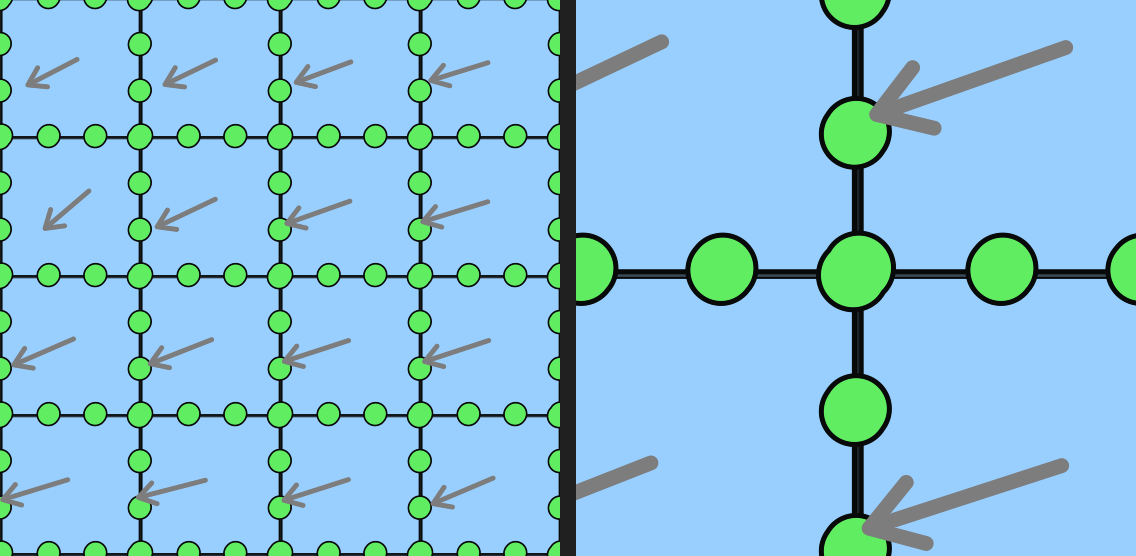
Left, the full canvas; right, a detail of the centre.
Give the GLSL for this pattern, as a Shadertoy shader.

```glsl
// A 4 x 4 grid of dark rails strung with outlined green beads on light blue.
// Each cell carries a grey arrow whose heading follows a smooth field of bumps.
// Beads and rails use folded cell coordinates; arrows use wrapped cell indices.

const vec2 CELL = vec2(192.0, 191.0);
const float COUNT = 4.0;

float cover(float d, float px) {
    return smoothstep(0.6 * px, -0.6 * px, d);
}

float segment(vec2 p, vec2 a, vec2 b) {
    vec2 ab = b - a;
    return length(p - a - ab * clamp(dot(p - a, ab) / dot(ab, ab), 0.0, 1.0));
}

vec2 heading(float degrees) {
    float a = radians(degrees);
    return vec2(cos(a), -sin(a));
}

// Two slightly offset discs give each bead its uneven, hand-drawn rim
float bead(vec2 p, vec2 slip, float radius) {
    return min(length(p - slip), length(p + slip)) - radius;
}

float bump(vec2 id, vec2 centre, vec2 sharpness) {
    vec2 d = id - centre;
    return exp(-dot(d * d, sharpness));
}

// Slope of the arrow in a cell, in degrees
float slope(vec2 id) {
    return 16.5
        + 17.0 * bump(id, vec2(0.0, 1.0), vec2(2.2))
        + 10.0 * bump(id, vec2(0.5, 0.0), vec2(0.4, 0.3))
        + 4.0 * bump(id, vec2(0.5, 2.0), vec2(2.0))
        + 6.5 * bump(id, vec2(3.0, 3.0), vec2(1.5))
        - 3.0 * bump(id, vec2(1.0, 3.0), vec2(2.0));
}

float arrow(vec2 p, vec2 id) {
    float angle = slope(id);
    float turn = angle - 14.0;
    float size = 95.0 - 0.6 * turn - (id.y < 0.5 ? 11.0 : 0.0);
    vec2 tail = vec2(89.0 + 1.24 * turn, 87.0 - 0.2 * turn - 0.0145 * turn * turn);
    vec2 tip = tail - size * heading(angle);
    float d = segment(p, tail, tip);
    d = min(d, segment(p, tip, tip + 27.0 * heading(angle + 33.0)));
    d = min(d, segment(p, tip, tip + 27.0 * heading(angle - 33.0)));
    return d - 3.4;
}

void mainImage(out vec4 fragColor, in vec2 fragCoord) {
    // Canvas units: 192 x 191 per cell, y pointing down
    vec2 uv = fragCoord / iResolution.xy;
    vec2 p = vec2(uv.x, 1.0 - uv.y) * CELL * COUNT;
    float px = CELL.x * COUNT / iResolution.x;
    vec3 ink = vec3(0.03, 0.04, 0.04);
    vec3 color = vec3(0.60, 0.81, 1.00);

    // Fold around the nearest crossing
    vec2 q = p + vec2(0.0, 3.0);
    q -= CELL * round(q / CELL);

    // Rails, each with a paler core
    color = mix(color, ink, cover(abs(q.y - 1.2) - 2.2, px));
    color = mix(color, vec3(0.27, 0.34, 0.41), 0.8 * cover(abs(q.y - 1.9) - 0.6, px));
    color = mix(color, ink, cover(abs(q.x - 0.8) - 2.7, px));
    color = mix(color, vec3(0.27, 0.30, 0.32), 0.4 * cover(abs(q.x - 1.0) - 0.5, px));

    // Beads: a larger one on the crossing, two between crossings each way
    float d = bead(q, vec2(1.3, -1.7), 17.0);
    for (float side = -1.0; side <= 1.0; side += 2.0) {
        d = min(d, bead(q - vec2(-0.3, 63.5 * side), vec2(0.4, -0.6), 16.3));
        d = min(d, bead(q - vec2(2.7 + 64.0 * side, -1.0), vec2(0.4, -0.5), 16.3));
    }
    color = mix(color, ink, cover(d, px));
    color = mix(color, vec3(0.38, 0.93, 0.38), cover(d + 2.3, px));

    // Arrows of this cell and of the right neighbour, whose tip may reach in
    float shape = 1e3;
    for (float k = 0.0; k < 2.0; k++) {
        vec2 id = floor(p / CELL) + vec2(k, 0.0);
        shape = min(shape, arrow(p - id * CELL, mod(id, COUNT)));
    }
    color = mix(color, vec3(0.49), cover(shape, px));

    fragColor = vec4(color, 1.0);
}
```
